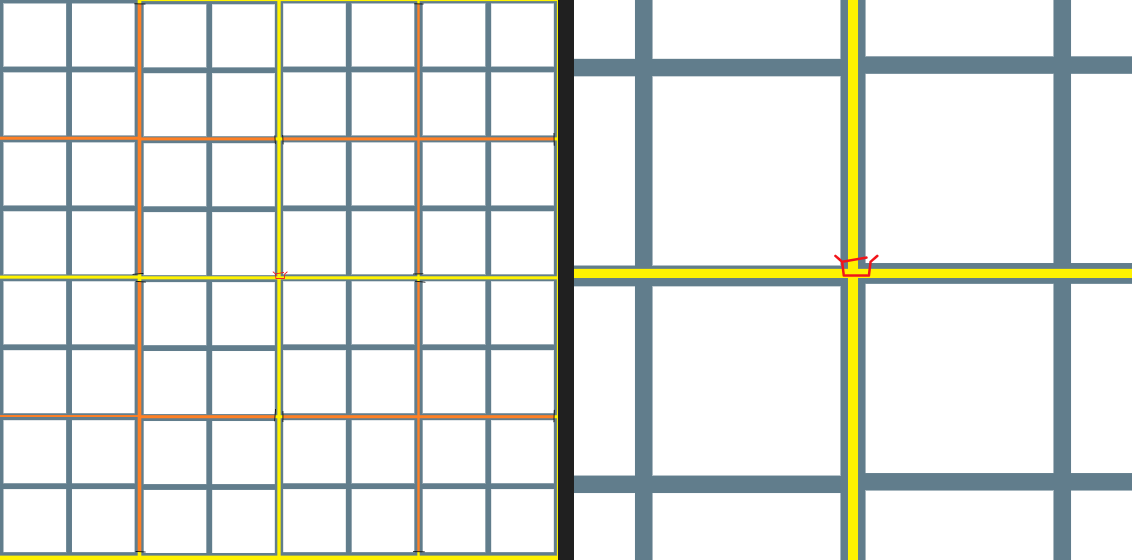
Left: the whole. Right: its middle third, enlarged.
Give the GLSL for this pattern, as a Shadertoy shader.

```glsl
const vec3 SLATE = vec3(0.38, 0.49, 0.55);
const vec3 YELLOW = vec3(1.0, 0.95, 0.0);
const vec3 ORANGE = vec3(1.0, 0.5, 0.14);

vec2 hash22(vec2 p) {
    vec3 q = fract(p.xyx * vec3(0.1031, 0.103, 0.0973));
    q += dot(q, q.yzx + 33.33);
    return fract((q.xx + q.yz) * q.zy);
}

float segment(vec2 p, vec2 a, vec2 b) {
    vec2 ab = b - a;
    return length(p - a - ab * clamp(dot(p - a, ab) / dot(ab, ab), 0.0, 1.0));
}

float coverage(float dist, float pixel) {
    return clamp(0.5 - dist / pixel, 0.0, 1.0);
}

void mainImage(out vec4 fragColor, in vec2 fragCoord) {
    // Tile units: four tiles each way, y downward, thin strip left at the bottom
    vec2 uv = fragCoord / iResolution.xy;
    vec2 p = vec2(uv.x, 1.0 - uv.y) * vec2(4.0, 4.0315);
    float pixel = 4.0 / iResolution.x;
    vec2 tile = floor(p);
    vec2 node = round(p);
    bool firstColumn = tile.x < 0.5;

    // Two by two white panes per tile, with slight column misalignment
    vec2 local = p - tile;
    local.x += firstColumn ? 0.005 : 0.0;
    local.y -= tile.x == 1.0 ? 0.006 : 0.0;
    vec2 pane = abs(abs(local - 0.5) - vec2(0.2455, 0.248)) - vec2(0.2245, 0.227);
    vec3 color = mix(SLATE, vec3(1.0), coverage(max(pane.x, pane.y), pixel));

    // Alternating orange and yellow rules between tiles
    vec2 offset = p - node;
    bool yellowColumn = mod(node.x, 2.0) < 0.5;
    bool yellowRow = mod(node.y, 2.0) < 0.5;
    bool mixedNode = yellowColumn != yellowRow && node.x > 0.5;
    float columnWidth = yellowColumn ? 0.012 : (node.x > 2.0 ? 0.0085 : 0.013);
    float rowWidth = firstColumn && node.y == 3.0 ? 0.007 : 0.011;
    float rowShift = firstColumn ? -0.005 : 0.0;
    float columnLine = coverage(abs(offset.x) - columnWidth, pixel);
    float rowLine = coverage(abs(offset.y - rowShift) - rowWidth, pixel);
    columnLine *= step(0.5, node.x) * step(node.x, 3.5);
    rowLine *= step(0.5, node.y) * step(node.y, 3.5);

    // Orange rules turn yellow in a short stub where they meet yellow ones
    vec2 across = yellowColumn ? offset.yx : offset;
    float stub = mixedNode ? coverage(abs(across.y) - 0.028, pixel) : 0.0;
    vec3 minorColor = mix(ORANGE, YELLOW, stub);
    if (yellowColumn) {
        color = mix(color, yellowRow ? YELLOW : minorColor, rowLine);
        color = mix(color, YELLOW, columnLine);
    } else {
        color = mix(color, minorColor, columnLine);
        color = mix(color, yellowRow ? YELLOW : ORANGE, rowLine);
    }

    // Yellow border: bottom, right, and most of the top
    float border = min(4.0 - p.y, 3.992 - p.x);
    border = min(border, p.x > 1.0 ? p.y - 0.008 : 1.0);
    color = mix(color, YELLOW, coverage(border, pixel));

    // Uneven black ticks on both sides of the mixed crossings
    if (mixedNode && max(p.x, p.y) < 4.0) {
        float side = across.y < 0.0 ? -1.0 : 1.0;
        vec2 rnd = hash22(node * 7.0 + side * 2.3 + 19.0);
        vec2 center = vec2((rnd.x - 0.5) * 0.03, side * 0.028);
        vec2 reach = vec2(0.022 + 0.02 * rnd.y, (rnd.x - 0.5) * 0.008);
        float tick = segment(across, center - reach, center + reach) - 0.003;
        color = mix(color, vec3(0.03), coverage(tick, pixel));
    }

    // Small red pen mark at the middle crossing
    vec2 pen = p - vec2(2.008, 2.0);
    vec2 mirrored = vec2(abs(pen.x), pen.y);
    float mark = segment(mirrored, vec2(0.0, 0.005), vec2(0.03, 0.005));
    mark = min(mark, segment(mirrored, vec2(0.03, 0.005), vec2(0.034, -0.028)));
    mark = min(mark, segment(mirrored, vec2(0.034, -0.028), vec2(0.05, -0.042)));
    mark = min(mark, segment(pen, vec2(-0.034, -0.028), vec2(0.024, -0.038)));
    color = mix(color, vec3(0.95, 0.08, 0.1), coverage(mark - 0.003, pixel));

    fragColor = vec4(color, 1.0);
}
```
